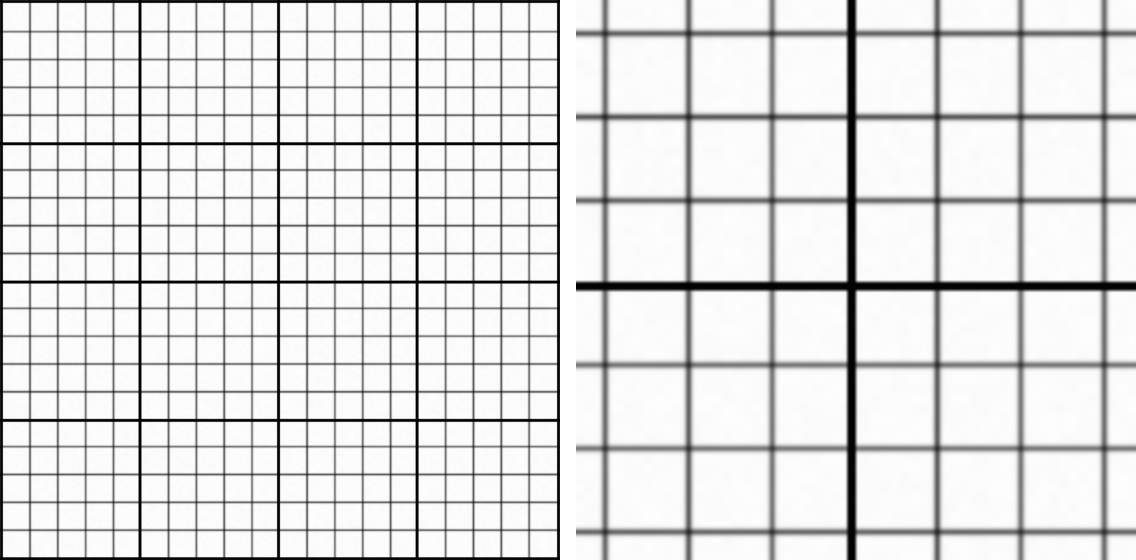
Left, the full canvas; right, a detail of the centre.
A WebGL 2 fragment shader for this pattern:

```glsl
#version 300 es
precision highp float;
// Draws ruled graph paper: 4 by 4 heavy blocks, each split into 5 by 5 thin-lined cells.

uniform vec2 u_resolution;
out vec4 fragColor;

// Layout, in fractions of the canvas
const float BLOCKS = 4.0;
const float CELLS = 5.0;
const vec2 BLOCK_PITCH = vec2(0.2474, 0.2470);
const vec2 FIRST_LINE = vec2(0.0026, 0.0023);
const float LAST_LINE = 0.9974;
const float CELL_PITCH = 0.0497;
const float CELL_SHIFT = 0.0013;

// Line weights
const float HEAVY_HALF_WIDTH = 0.0026;
const float HEAVY_SOFTNESS = 0.0015;
const float THIN_RADIUS = 0.0021;
const float THIN_INK = 0.58;
const float THIN_VARIATION = 0.14;

// Paper and ink
const vec3 PAPER = vec3(0.986);
const vec3 INK = vec3(0.01);
const float MOTTLE_SCALE = 170.0;
const float MOTTLE_AMOUNT = 0.014;

float hash(vec2 p) {
    return fract(sin(dot(p, vec2(127.1, 311.7))) * 43758.5453);
}

float valueNoise(vec2 p) {
    vec2 cell = floor(p);
    vec2 f = fract(p);
    f = f * f * (3.0 - 2.0 * f);
    float low = mix(hash(cell), hash(cell + vec2(1.0, 0.0)), f.x);
    float high = mix(hash(cell + vec2(0.0, 1.0)), hash(cell + 1.0), f.x);
    return mix(low, high, f.y);
}

// Ink coverage of all lines across one axis
float axisInk(float t, float first, float pitch, float pixel, float seed) {
    float block = clamp(floor((t - first) / pitch), 0.0, BLOCKS - 1.0);
    float start = first + block * pitch;
    float end = block < BLOCKS - 1.5 ? start + pitch : LAST_LINE;

    // Heavy block borders
    float heavyDist = min(abs(t - start), abs(t - end));
    float soft = max(HEAVY_SOFTNESS, 0.7 * pixel);
    float heavy = 1.0 - smoothstep(HEAVY_HALF_WIDTH - soft, HEAVY_HALF_WIDTH + soft, heavyDist);

    // Thin cell lines, each with its own darkness
    float local = t - start - CELL_SHIFT;
    float index = clamp(floor(local / CELL_PITCH + 0.5), 1.0, CELLS - 1.0);
    float radius = max(THIN_RADIUS, 0.7 * pixel);
    float thinDist = (local - index * CELL_PITCH) / radius;
    float tone = THIN_INK + THIN_VARIATION * (hash(vec2(block * CELLS + index, seed)) - 0.5);
    float thin = tone * exp(-thinDist * thinDist);

    return max(heavy, thin);
}

void main() {
    vec2 uv = gl_FragCoord.xy / u_resolution;
    vec2 pixel = 1.0 / u_resolution;

    // Faint mottling of the paper
    float mottle = valueNoise(uv * MOTTLE_SCALE) - 0.5;
    vec3 paper = PAPER + MOTTLE_AMOUNT * mottle;

    // Crossing lines multiply, so intersections are darker
    float inkX = axisInk(uv.x, FIRST_LINE.x, BLOCK_PITCH.x, pixel.x, 3.0);
    float inkY = axisInk(uv.y, FIRST_LINE.y, BLOCK_PITCH.y, pixel.y, 8.0);
    float bare = (1.0 - inkX) * (1.0 - inkY);

    fragColor = vec4(mix(INK, paper, bare), 1.0);
}
```
